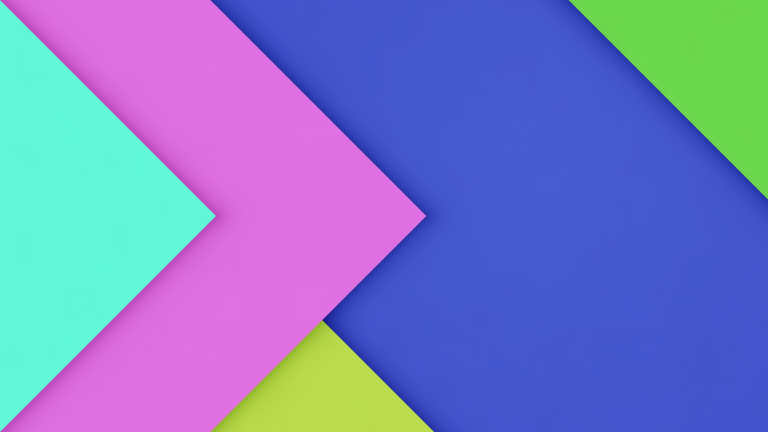
Write a Shadertoy shader that draws this background.

```glsl
// Overlapping sheets of coloured paper: two arrow-shaped sheets from the left,
// two diagonal corner sheets, all lying on blue. Each sheet is a distance
// function that first casts a soft shadow, then covers what lies below it.

#define TIP_INNER 0.500     // x of the cyan arrow tip, in canvas heights
#define TIP_OUTER 0.987     // x of the pink arrow tip
#define EDGE_YELLOW 1.005   // x + y along the yellow diagonal
#define EDGE_GREEN 2.316    // x + y along the green diagonal
#define SHADOW_WIDTH 0.022
#define SHADOW_DEPTH 0.38
#define GRAIN_AMOUNT 0.022

const vec3 BLUE   = vec3(0.270, 0.338, 0.805);
const vec3 PINK   = vec3(0.875, 0.440, 0.882);
const vec3 CYAN   = vec3(0.382, 0.970, 0.850);
const vec3 GREEN  = vec3(0.420, 0.845, 0.300);
const vec3 YELLOW = vec3(0.735, 0.860, 0.305);
const float DIAGONAL = 0.70711;

// Pseudo-random gradient for a lattice point
vec2 latticeGradient(vec2 cell) {
    vec3 q = fract(cell.xyx * vec3(0.1031, 0.1030, 0.0973));
    q += dot(q, q.yzx + 33.33);
    return 2.0 * fract((q.xx + q.yz) * q.zy) - 1.0;
}

float gradientNoise(vec2 p) {
    vec2 cell = floor(p), f = fract(p);
    vec2 u = f * f * f * (f * (f * 6.0 - 15.0) + 10.0);
    vec2 right = vec2(1.0, 0.0), up = vec2(0.0, 1.0);
    float a = dot(latticeGradient(cell), f);
    float b = dot(latticeGradient(cell + right), f - right);
    float c = dot(latticeGradient(cell + up), f - up);
    float d = dot(latticeGradient(cell + 1.0), f - 1.0);
    return mix(mix(a, b, u.x), mix(c, d, u.x), u.y);
}

// Layered noise for the paper fibres
float paperGrain(vec2 p) {
    float sum = 0.0, weight = 0.5;
    p = p * 9.0 + 20.0;
    for (int i = 0; i < 4; i++) {
        sum += weight * gradientNoise(p);
        p = p * 2.1 + 7.3;
        weight *= 0.7;
    }
    return sum;
}

// Distance to a right-angled arrow that points right, with its tip at mid height
float arrowDistance(vec2 p, float tip) {
    vec2 q = p - vec2(tip, 0.5);
    vec2 sides = vec2(q.x + q.y, q.x - q.y) * DIAGONAL;
    return length(max(sides, 0.0)) + min(max(sides.x, sides.y), 0.0);
}

// Signed distance to the falling diagonal x + y = edge, negative to its left
float diagonalDistance(vec2 p, float edge) {
    return (p.x + p.y - edge) * DIAGONAL;
}

// Shade the layers below, then lay a sheet with a smooth edge over them
vec3 laySheet(vec3 below, vec3 sheet, float dist) {
    float shade = SHADOW_DEPTH * exp(-max(dist, 0.0) / SHADOW_WIDTH);
    vec3 shaded = pow(below, vec3(1.0 + shade)) * (1.0 - 0.35 * shade);
    float pixel = 0.75 / iResolution.y;
    return mix(shaded, sheet, smoothstep(pixel, -pixel, dist));
}

void mainImage(out vec4 fragColor, in vec2 fragCoord) {
    vec2 p = fragCoord / iResolution.y;

    // Blue base, a little lighter towards the middle
    float glow = exp(-2.5 * dot(p - vec2(1.25, 0.62), p - vec2(1.25, 0.62)));
    vec3 color = BLUE + vec3(0.022, 0.034, 0.014) * (glow - 0.5);

    // Sheets from the lowest to the topmost
    color = laySheet(color, GREEN, -diagonalDistance(p, EDGE_GREEN));
    color = laySheet(color, YELLOW, diagonalDistance(p, EDGE_YELLOW));
    color = laySheet(color, PINK, arrowDistance(p, TIP_OUTER));
    color = laySheet(color, CYAN, arrowDistance(p, TIP_INNER));

    // Paper surface
    color *= 1.0 + GRAIN_AMOUNT * paperGrain(p);
    fragColor = vec4(clamp(color, 0.0, 1.0), 1.0);
}
```
